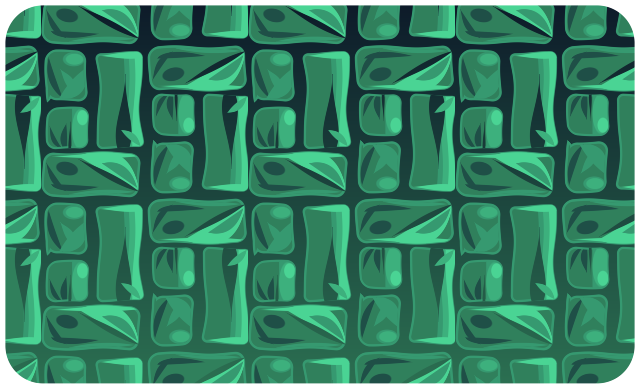
Write a Shadertoy shader that draws this pattern.

```glsl
// Cut green stones in a basket-weave wall on a rounded card with a dark gradient.
// One group of four stones is folded over the plane, every second column upside down;
// facets are curved leaves and ovals clipped to sine-warped rounded boxes.

const vec2 CANVAS = vec2(768.0, 465.0);   // design units
const vec2 PERIOD = vec2(248.5, 183.5);
const vec3 SHADE = vec3(0.12, 0.31, 0.28);
const vec3 BODY  = vec3(0.19, 0.50, 0.36);
const vec3 RIM   = vec3(0.21, 0.60, 0.44);
const vec3 LIGHT = vec3(0.24, 0.69, 0.49);
const vec3 GLINT = vec3(0.29, 0.83, 0.58);

float roundBox(vec2 p, vec2 halfSize, float radius) {
    vec2 q = abs(p) - halfSize + radius;
    return length(max(q, 0.0)) + min(max(q.x, q.y), 0.0) - radius;
}

// Rounded box with gently waving sides
float rock(vec2 p, vec2 center, vec2 halfSize, float radius, float phase) {
    p -= center;
    p += 1.3 * sin(p.yx * 0.075 + phase);
    return roundBox(p, halfSize, radius);
}

float oval(vec2 p, vec2 center, vec2 radii) {
    return (length((p - center) / radii) - 1.0) * min(radii.x, radii.y);
}

// Pointed shape from a to b; bend shifts its middle, skew moves its widest part
float leaf(vec2 p, vec2 a, vec2 b, float width, float bend, float skew) {
    vec2 axis = b - a, q = p - a;
    float len = length(axis);
    float t = dot(q, axis) / (len * len);
    float s = pow(clamp(t, 0.0, 1.0), skew);
    float swell = 4.0 * s * (1.0 - s);
    float across = (axis.x * q.y - axis.y * q.x) / len;
    return max(abs(across - bend * swell) - width * swell, (abs(t - 0.5) - 0.5) * len);
}

void paint(inout vec3 color, vec3 ink, float d, float px) {
    color = mix(color, ink, smoothstep(0.6 * px, -0.6 * px, d));
}

void longStone(inout vec3 color, vec2 p, vec3 ground, float px) {
    float edge = rock(p, vec2(60, 152), vec2(58.5, 26.5), 13.0, 0.5);
    float inner = edge + 3.0;
    paint(color, RIM, edge, px);
    paint(color, BODY, inner, px);
    // Shaded hollows
    paint(color, SHADE, oval(p + vec2(0, 0.15 * (31.0 - p.x)), vec2(31, 145), vec2(13, 8)), px);
    paint(color, SHADE, max(inner, leaf(p, vec2(6, 138), vec2(30, 172), 3.5, 4.0, 1.2)), px);
    paint(color, SHADE, max(inner, leaf(p, vec2(12, 164), vec2(69, 167), 3.6, 3.0, 0.7)), px);
    paint(color, RIM, max(inner, leaf(p, vec2(34, 176), vec2(112, 173), 3.0, -1.0, 1.0)), px);
    // Lit upper right and the crevice below it
    float clip = edge + 1.2;
    paint(color, GLINT, max(clip, leaf(p, vec2(13, 131), vec2(132, 128), 3.2, 0.0, 1.3)), px);
    paint(color, GLINT, max(clip, leaf(p, vec2(44, 130), vec2(118, 174), 13.0, -13.0, 1.0)), px);
    paint(color, RIM, leaf(p, vec2(73, 139), vec2(115, 168), 6.0, -6.0, 0.9), px);
    paint(color, ground, max(edge, leaf(p, vec2(45, 134), vec2(118, 173), 3.6, 0.5, 1.2)), px);
}

void squareStone(inout vec3 color, vec2 p, float px) {
    float edge = rock(p, vec2(30, 34), vec2(25, 30.5), 13.0, 2.2);
    // Pointed lower left corner
    edge = min(edge, leaf(p, vec2(5, 30), vec2(7, 66), 4.0, -3.0, 1.8));
    float inner = edge + 2.8;
    paint(color, RIM, edge, px);
    paint(color, BODY, inner, px);
    paint(color, SHADE, max(inner, leaf(p, vec2(9, 12), vec2(26, 61), 4.0, 4.5, 1.0)), px);
    paint(color, RIM, max(inner, leaf(p, vec2(53, 25), vec2(21, 62), 9.0, -6.0, 1.0)), px);
    paint(color, RIM, max(inner, leaf(p, vec2(23, 26), vec2(39, 54), 5.0, -2.0, 1.3)), px);
    paint(color, RIM, max(inner, oval(p, vec2(39, 14), vec2(13, 8.5))), px);
    paint(color, LIGHT, max(inner, oval(p, vec2(40, 14), vec2(10.5, 6.5))), px);
}

void smallStone(inout vec3 color, vec2 p, vec3 ground, float px) {
    float edge = rock(p, vec2(32, 97), vec2(25.5, 25), 12.0, 1.2);
    float inner = edge + 2.6;
    paint(color, RIM, edge, px);
    paint(color, BODY, max(inner, p.x - 37.0), px);
    paint(color, SHADE, max(inner, leaf(p, vec2(30, 91), vec2(30, 124), 4.0, 3.0, 1.2)), px);
    paint(color, SHADE, max(inner, leaf(p, vec2(10, 94), vec2(25, 121), 2.8, 3.5, 1.3)), px);
    paint(color, LIGHT, max(edge + 1.5, oval(p, vec2(47, 98), vec2(10, 24))), px);
    paint(color, GLINT, max(edge + 1.5, oval(p, vec2(49.5, 84), vec2(6.5, 9))), px);
    paint(color, ground, max(edge, leaf(p, vec2(35, 89), vec2(34, 130), 1.7, 0.0, 1.8)), px);
}

void tallStone(inout vec3 color, vec2 p, vec3 ground, float px) {
    float waist = 2.5 * cos((p.y - 63.0) * 0.045);
    float edge = rock(p, vec2(94, 63), vec2(27.0 - waist, 57.5), 8.0, 0.2);
    float inner = edge + 2.8;
    paint(color, RIM, edge, px);
    paint(color, BODY, inner, px);
    // Lit bands down the right side and along the top
    float sway = 2.0 * sin(p.y * 0.045);
    paint(color, RIM, max(edge + 1.0, 98.0 - p.x + sway), px);
    paint(color, LIGHT, max(edge + 1.0, 104.0 - p.x + sway), px);
    paint(color, GLINT, max(edge + 1.0, 111.0 - p.x + sway), px);
    paint(color, GLINT, max(edge + 1.0, leaf(p, vec2(70, 10), vec2(132, 9), 4.0, 0.0, 1.4)), px);
    // Crevice with a barb reaching into it
    paint(color, ground, max(edge, leaf(p, vec2(101, 32), vec2(98, 134), 9.5, 0.0, 2.0)), px);
    paint(color, LIGHT, max(edge, leaf(p, vec2(96, 99), vec2(119, 118), 4.2, -2.0, 1.0)), px);
}

void mainImage(out vec4 fragColor, in vec2 fragCoord) {
    vec2 p = fragCoord / iResolution.xy * CANVAS;
    p.y = CANVAS.y - p.y;
    float px = CANVAS.x / iResolution.x;
    vec3 ground = mix(vec3(0.05, 0.10, 0.16), vec3(0.17, 0.44, 0.32), p.y / CANVAS.y);

    // Fold into one group; alternate columns are mirrored top to bottom
    vec2 cell = vec2(mod(p.x - 49.5, PERIOD.x), p.y - 57.0);
    if (cell.x > 125.0) cell = vec2(cell.x - 127.5, 177.0 - cell.y);
    cell.y = mod(cell.y, PERIOD.y);

    vec3 color = ground;
    longStone(color, cell, ground, px);
    squareStone(color, cell, px);
    smallStone(color, cell, ground, px);
    tallStone(color, cell, ground, px);

    // White surround of the rounded card
    float card = roundBox(p - vec2(384, 233), vec2(377.5, 226.5), 45.0);
    paint(color, vec3(1.0), -card, px);
    fragColor = vec4(color, 1.0);
}
```
